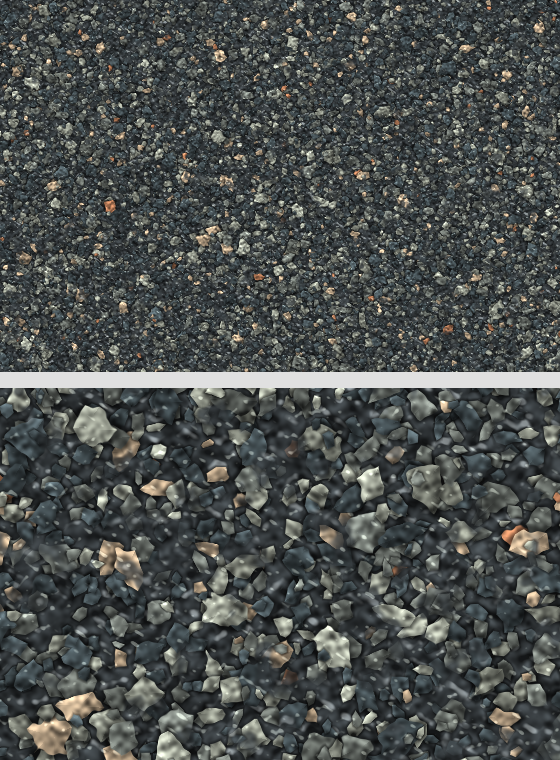
Top, the full canvas; bottom, a detail of the centre.
Reproduce this texture procedurally as a WebGL 2 fragment shader.

```glsl
#version 300 es
precision highp float;
// Weathered asphalt: angular stone chips packed in dark, glinting binder.

uniform vec2 u_resolution;
out vec4 fragColor;

const float TAU = 6.2832;
const vec2 LIGHT = vec2(-0.5, 0.866);

// Integer hash: three values in 0..1 per cell and seed.
vec3 hash3(vec2 cell, float seed) {
    uvec3 v = uvec3(ivec3(cell, seed) + 4096);
    v = v * 1664525u + 1013904u;
    v.x += v.y * v.z; v.y += v.z * v.x; v.z += v.x * v.y;
    v ^= v >> 16u;
    v.x += v.y * v.z; v.y += v.z * v.x; v.z += v.x * v.y;
    return vec3(v >> 16u) / 65535.0;
}

float noise(vec2 p, float seed) {
    vec2 cell = floor(p);
    vec2 f = p - cell;
    f = f * f * (3.0 - 2.0 * f);
    float low = mix(hash3(cell, seed).x, hash3(cell + vec2(1, 0), seed).x, f.x);
    float high = mix(hash3(cell + vec2(0, 1), seed).x, hash3(cell + 1.0, seed).x, f.x);
    return mix(low, high, f.y);
}

mat2 rotation(float angle) {
    float c = cos(angle), s = sin(angle);
    return mat2(c, s, -s, c);
}

// Slope of a noise surface towards the light, about -1..1.
float relief(vec2 p, float frequency, float seed) {
    vec2 q = rotation(0.6) * p * frequency;
    return noise(q - LIGHT * 0.5, seed) - noise(q + LIGHT * 0.5, seed);
}

// Irregular convex polygon: normal of the nearest side in xy, distance in z.
vec3 polygon(vec2 p, vec2 cell, float seed) {
    vec3 nearest = vec3(0.0, 0.0, -9.0);
    for (int side = 0; side < 6; side++) {
        vec3 r = hash3(cell, seed + 10.0 + float(side));
        float angle = (float(side) + 0.8 * r.x) * TAU / 6.0;
        vec2 normal = vec2(cos(angle), sin(angle));
        float d = dot(p, normal) - mix(0.65, 1.0, r.y);
        if (d > nearest.z) nearest = vec3(normal, d);
    }
    return nearest;
}

// Stone colour by share: slate, olive grey, pale grey, tan, rust.
vec3 stoneColour(float pick, float warmth) {
    vec3 colour = vec3(0.235, 0.275, 0.29);
    colour = mix(colour, vec3(0.375, 0.395, 0.375), step(0.38, pick));
    colour = mix(colour, vec3(0.52, 0.535, 0.49), step(0.70, pick));
    colour = mix(colour, vec3(0.66, 0.58, 0.48), step(0.94 - warmth, pick));
    return mix(colour, vec3(0.62, 0.42, 0.30), step(0.993 - 0.4 * warmth, pick));
}

// Scatters one size of stone over the colour already there.
vec3 addStones(vec3 colour, vec2 p, float cells, float seed, float coverage, float warmth) {
    vec2 q = p * cells;
    float pixel = cells / u_resolution.y;
    float chipping = noise(p * 130.0, seed) - 0.5;
    float mottle = 0.5 * noise(p * 95.0, seed + 1.0) + 0.5 * noise(p * 210.0, seed + 2.0);
    float grit = relief(p, 190.0, seed + 3.0);
    for (int j = -1; j <= 1; j++)
    for (int i = -1; i <= 1; i++) {
        vec2 cell = floor(q) + vec2(i, j);
        vec3 place = hash3(cell, seed + 30.0);
        if (place.z > coverage) continue;
        vec3 look = hash3(cell, seed + 31.0);
        vec3 tone = hash3(cell, seed + 32.0);
        vec2 centre = cell + 0.5 + 0.8 * (place.xy - 0.5);
        float radius = mix(0.32, 0.6, look.x);
        mat2 turn = rotation(TAU * look.y);
        vec2 local = turn * (q - centre) / (radius * vec2(1.0, mix(0.5, 0.95, look.z)));
        if (dot(local, local) > 4.0) continue;

        vec3 side = polygon(local, cell, seed);
        float d = side.z + 0.3 * chipping;
        float soft = 0.8 * pixel / radius;
        float cover = 1.0 - smoothstep(-soft, soft, d);
        float bevel = dot(side.xy * turn, LIGHT) * smoothstep(-0.6, -0.05, d);
        float shade = mix(0.8, 1.2, tone.y) * (0.52 + 1.0 * mottle + 0.25 * bevel + 0.55 * grit);
        vec3 stone = stoneColour(tone.x, warmth) * max(shade, 0.25);
        float shadow = mix(0.55, 1.0, smoothstep(0.0, 0.4, d));
        colour = mix(colour * shadow, stone, cover);
    }
    return colour;
}

// Dark tar with small wet highlights.
vec3 binder(vec2 p) {
    float grain = noise(p * 120.0, 900.0) + 0.8 * relief(p, 170.0, 905.0);
    float glint = smoothstep(0.2, 0.65, relief(p, 130.0, 901.0));
    return vec3(0.178, 0.195, 0.205) * max(0.6 + 0.9 * grain, 0.45) + vec3(0.34, 0.35, 0.35) * glint;
}

void main() {
    vec2 p = gl_FragCoord.xy / u_resolution.y;
    vec3 colour = binder(p);
    colour = addStones(colour, p, 52.0, 100.0, 0.75, 0.01);
    colour = addStones(colour, p, 34.0, 200.0, 0.70, 0.0);
    colour = addStones(colour, p, 25.0, 300.0, 0.38, 0.0);
    colour = addStones(colour, p, 62.0, 400.0, 0.20, 0.05);

    // Tar smeared over the chips, then bright flecks on wet edges.
    float smear = smoothstep(0.56, 0.74, 0.65 * noise(p * 42.0, 902.0) + 0.35 * noise(p * 110.0, 903.0));
    colour = mix(colour, binder(p + 3.0), 0.75 * smear);
    float fleck = smoothstep(0.36, 0.7, relief(p, 200.0, 904.0));
    colour += vec3(0.30, 0.31, 0.29) * fleck;
    fragColor = vec4(clamp(colour, 0.05, 1.0), 1.0);
}
```
